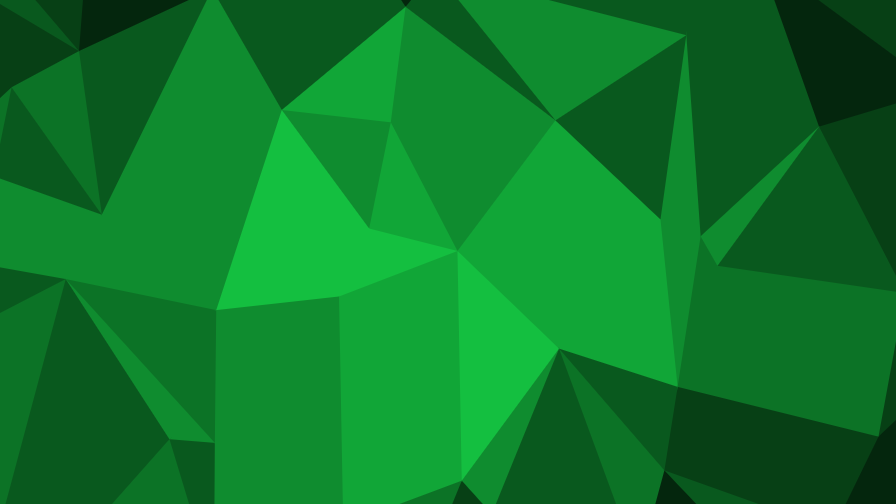
Write a Shadertoy shader that draws this background.

```glsl
// Low-poly backdrop: irregular flat green triangles, bright in the middle, dark at the corners.

vec2 hash22(vec2 p) {
    vec3 q = fract(p.xyx * vec3(0.1031, 0.1030, 0.0973));
    q += dot(q, q.yzx + 33.33);
    return fract((q.xx + q.yz) * q.zy);
}

float cross2(vec2 a, vec2 b) {
    return a.x * b.y - a.y * b.x;
}

// Signed distance to the line a-b, positive on its left
float leftOf(vec2 p, vec2 a, vec2 b) {
    return cross2(normalize(b - a), p - a);
}

// Jittered lattice point in canvas units
vec2 node(vec2 id, mat2 grid) {
    return grid * (id + 0.86 * (hash22(id + 47.0) - 0.5));
}

// Smaller of the two triangle areas when the quad is split along a-c
float splitQuality(vec2 a, vec2 b, vec2 c, vec2 d) {
    return min(cross2(b - a, c - a), cross2(c - a, d - a));
}

// One of seven green steps, falling off from the bright centre
vec3 facetColor(vec2 middle, float aspect, float rnd) {
    vec2 offset = middle - vec2(0.42 * aspect, 0.45);
    float falloff = length(offset / vec2(0.9, 0.6));
    float level = clamp(floor(7.1 - 4.6 * falloff + 3.0 * (rnd - 0.5)), 0.0, 6.0);
    return vec3(0.105, 1.0, 0.333) * (0.15 + 0.1 * level);
}

// Adds one counter-clockwise triangle: colour in rgb, coverage in a
void addFacet(inout vec4 sum, vec2 p, vec2 a, vec2 b, vec2 c, float rnd) {
    float dist = min(leftOf(p, a, b), min(leftOf(p, b, c), leftOf(p, c, a)));
    float coverage = clamp(0.5 + dist * iResolution.y, 0.0, 1.0);
    vec3 color = facetColor((a + b + c) / 3.0, iResolution.x / iResolution.y, rnd);
    sum += coverage * vec4(color, 1.0);
}

void mainImage(out vec4 fragColor, in vec2 fragCoord) {
    vec2 p = fragCoord / iResolution.y;

    // Tilted lattice, so that no row follows the canvas edges
    mat2 grid = 0.265 * mat2(0.91, 0.41, -0.41, 0.91);
    vec2 base = floor(inverse(grid) * p);

    vec4 sum = vec4(0.0);
    for (int y = -1; y <= 1; y++) {
        for (int x = -1; x <= 1; x++) {
            vec2 id = base + vec2(x, y);
            vec2 a = node(id, grid);
            vec2 b = node(id + vec2(1, 0), grid);
            vec2 c = node(id + vec2(1, 1), grid);
            vec2 d = node(id + vec2(0, 1), grid);

            // Turn the quad so that a-c is the better diagonal
            if (splitQuality(b, c, d, a) > splitQuality(a, b, c, d)) {
                vec2 first = a;
                a = b;
                b = c;
                c = d;
                d = first;
            }

            // The two halves always differ in tone
            float rnd = hash22(id + 11.0).x;
            addFacet(sum, p, a, b, c, rnd);
            addFacet(sum, p, a, c, d, fract(rnd + 0.5));
        }
    }
    fragColor = vec4(sum.rgb / max(sum.a, 0.0001), 1.0);
}
```
